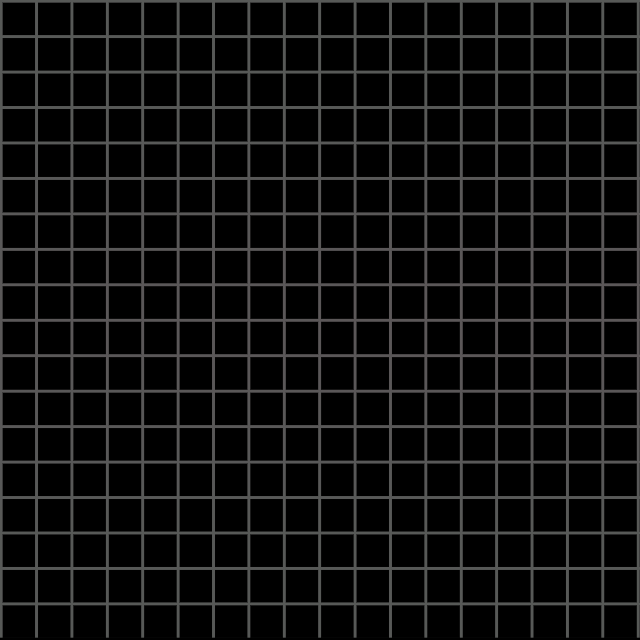
This pattern is drawn by a Shadertoy shader. Its source:

```glsl
// A fine grey square grid on black, 18 cells across and 18 down.
// Each axis is a repeated distance to the nearest line, softened at the edges;
// the grey drifts slightly in tint, and a thin black margin runs along the bottom.

const vec2 PITCH = vec2(0.0553, 0.0554);  // line spacing, in canvas units
const float FIRST_LINE = 0.0018;          // inset of the first left and top lines
const float LINE_CORE = 0.0014;           // half width of the solid part
const float LINE_EDGE = 0.0032;           // half width including the soft edge
const float BOTTOM_MARGIN = 0.0037;

const vec3 COOL_GREY = vec3(0.343, 0.348, 0.343);
const vec3 WARM_GREY = vec3(0.358, 0.340, 0.346);

// Distance to the nearest line on each axis
vec2 lineDistance(vec2 p, vec2 pitch, float firstLine) {
    vec2 cell = (p - firstLine) / pitch;
    return abs(fract(cell + 0.5) - 0.5) * pitch;
}

// Coverage of a soft line, never sharper than one pixel
float softLine(float dist, float core, float edge, float pixel) {
    float middle = 0.5 * (core + edge);
    float blur = max(0.5 * (edge - core), 0.5 * pixel);
    return 1.0 - smoothstep(middle - blur, middle + blur, dist);
}

// Slightly warmer grey in a broad band around mid height
vec3 lineTint(vec2 p) {
    float band = 1.0 - smoothstep(0.0, 0.35, abs(p.y - 0.5));
    return mix(COOL_GREY, WARM_GREY, band * (0.6 + 0.4 * p.x));
}

void mainImage(out vec4 fragColor, in vec2 fragCoord) {
    vec2 uv = fragCoord / iResolution.xy;
    float pixel = 1.0 / min(iResolution.x, iResolution.y);

    // Rows are counted downward from the top edge
    vec2 d = lineDistance(vec2(uv.x, 1.0 - uv.y), PITCH, FIRST_LINE);
    float grid = softLine(min(d.x, d.y), LINE_CORE, LINE_EDGE, pixel);

    // Black strip below the last row
    grid *= smoothstep(-0.5 * pixel, 0.5 * pixel, uv.y - BOTTOM_MARGIN);

    fragColor = vec4(lineTint(uv) * grid, 1.0);
}
```
